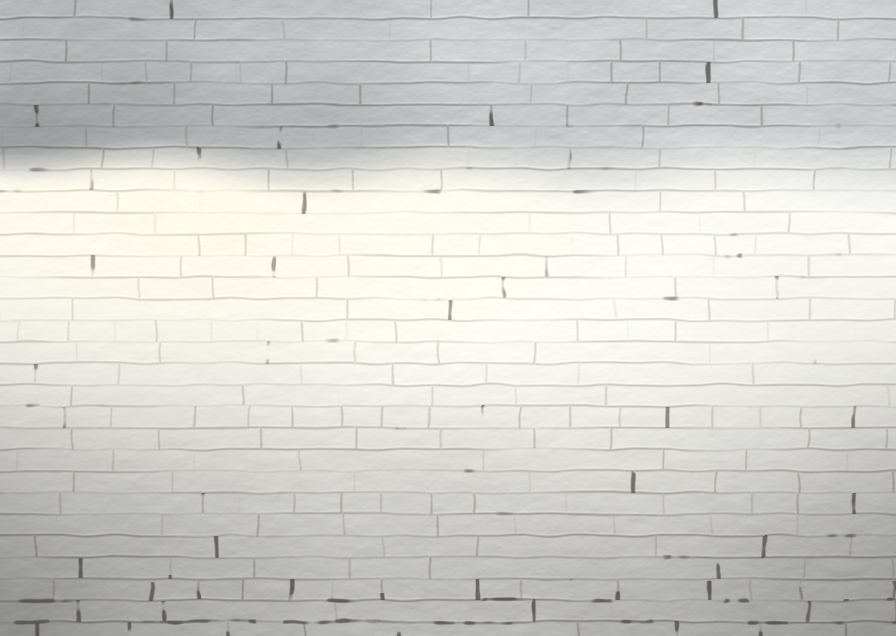
Write a Shadertoy shader that draws this texture.

```glsl
// A white-painted brick wall, washed by a row of lamps below a shaded upper band.
// Header courses recur among stretcher courses; joints fade in and out under paint,
// with chips and embossed roughness. Lengths are in units of canvas height.

const float COURSES = 29.5;           // courses over the canvas height
const float BED_OFFSET = 0.65;        // height of the lowest bed joint, in courses
const float STRETCHER = 0.143;        // long brick length
const float HEADER = 0.073;           // short brick length
const float HEADER_EVERY = 4.0;       // one header course in this many
const float JOINT_WIDTH = 0.0017;     // half width of a painted joint
const float CHIP_WIDTH = 0.0027;      // half width of a bare joint
const float WOBBLE = 0.0045;          // unevenness of the joints
const float ROUGHNESS = 0.42;         // strength of the paint relief
const float LIGHT_EDGE = 0.258;       // top of the lit area, measured downward
const float LAMP_SPACING = 0.325;     // in canvas widths
const float FIRST_LAMP = 0.18;

const vec3 SHADE_TINT = vec3(0.985, 1.0, 1.005);
const vec3 WHITE_TINT = vec3(1.0, 0.998, 0.978);
const vec3 GLOW_TINT = vec3(1.015, 1.0, 0.935);
const vec3 JOINT_TINT = vec3(0.72, 0.70, 0.66);
const vec3 CHIP_COLOR = vec3(0.30, 0.29, 0.27);

float hash(vec2 p) {
    vec3 q = fract(p.xyx * 0.1031);
    q += dot(q, q.yzx + 33.33);
    return fract((q.x + q.y) * q.z);
}

float noise(vec2 p) {
    vec2 i = floor(p), f = fract(p);
    f = f * f * (3.0 - 2.0 * f);
    return mix(mix(hash(i), hash(i + vec2(1, 0)), f.x),
               mix(hash(i + vec2(0, 1)), hash(i + vec2(1, 1)), f.x), f.y);
}

float fbm(vec2 p) {
    float sum = 0.0, amp = 0.5;
    for (int i = 0; i < 4; i++) {
        sum += amp * noise(p);
        p = p * 2.03 + 17.3;
        amp *= 0.5;
    }
    return sum;
}

float line(float d, float halfWidth) {
    float aa = 0.7 / iResolution.y + 0.0007;
    return 1.0 - smoothstep(halfWidth - aa, halfWidth + aa, d);
}

// x: painted joint, y: bare chipped joint
vec2 joints(vec2 p, float wear) {
    p += WOBBLE * (vec2(noise(p * 38.0), noise(p * vec2(22.0, 38.0) + 50.0)) - 0.5);
    float y = p.y * COURSES - BED_OFFSET;
    float row = floor(y), bed = floor(y + 0.5);
    float size = mod(row, HEADER_EVERY) == 1.0 ? HEADER : STRETCHER;

    // Nearest upright joint, jittered along its course
    float x = p.x / size + 0.5 * mod(row, 2.0) + 0.35 * hash(vec2(row, 7.0));
    float id = floor(x + 0.5);
    float rnd = hash(vec2(id, row) + 40.0);
    float headDist = abs(x - id - 0.22 * (rnd - 0.5)) * size;
    float bedDist = abs(y - bed) / COURSES;

    // Paint hides each joint by a different amount
    float bedShow = smoothstep(0.1, 0.75, noise(vec2(p.x * 6.0, bed * 3.7 + 60.0)));
    float headShow = smoothstep(0.2, 0.9, hash(vec2(id, row) + 90.0));
    float painted = max(line(bedDist, JOINT_WIDTH) * (0.25 + 0.75 * bedShow),
                        line(headDist, JOINT_WIDTH) * headShow);

    // Chips open parts of some joints, most of all near the floor
    float grain = noise(p * 65.0);
    float headChip = step(0.91 - 0.6 * wear, rnd) * smoothstep(0.3, 0.6, grain);
    float bedNoise = noise(vec2(p.x * 19.0, bed * 5.3 + 130.0));
    float bedChip = smoothstep(0.87, 0.97, bedNoise + 0.5 * wear) * smoothstep(0.2, 0.6, grain);
    float bare = max(line(headDist, CHIP_WIDTH * (0.5 + grain)) * headChip,
                     line(bedDist, CHIP_WIDTH * (0.4 + grain)) * bedChip);
    return vec2(painted, bare);
}

float relief(vec2 p, float wear) {
    return 0.55 * fbm(p * vec2(32.0, 58.0)) - 0.16 * joints(p, wear).x;
}

void mainImage(out vec4 fragColor, in vec2 fragCoord) {
    vec2 uv = fragCoord / iResolution.xy;
    vec2 p = fragCoord / iResolution.y;
    float down = 1.0 - uv.y;
    float wear = 1.0 - smoothstep(0.01, 0.11, uv.y);
    float cloud = fbm(p * vec2(3.0, 4.0) + 9.0) - 0.47;

    // Lit and shaded zones, with a scalloped edge that softens to the right
    float scallop = cos(6.28318 * (uv.x - FIRST_LAMP) / LAMP_SPACING);
    float edge = LIGHT_EDGE - 0.012 * scallop + 0.03 * cloud;
    float soft = mix(0.035, 0.085, uv.x);
    float lit = smoothstep(edge - soft, edge + soft, down);
    float shade = 0.73 + 0.11 * smoothstep(0.1, 0.9, uv.x)
                - 0.06 * smoothstep(0.05, 0.2, down) + 0.16 * cloud;
    float side = abs(uv.x - 0.53) * 2.0;
    float wash = 0.985 - 0.27 * smoothstep(0.48, 1.02, down)
               - 0.13 * side * side * smoothstep(0.35, 0.85, down) + 0.08 * cloud * down;
    float light = mix(shade, wash, lit);

    vec2 glowOffset = (uv - vec2(FIRST_LAMP + 0.04, 0.66)) / vec2(0.38, 0.22);
    float glow = exp(-dot(glowOffset, glowOffset));
    vec3 color = light * mix(SHADE_TINT, mix(WHITE_TINT, GLOW_TINT, glow), lit);

    // Paint relief lit from above, then joints and chips
    vec2 probe = vec2(0.0008, -0.0028);
    float slope = relief(p, wear) - relief(p + probe, wear);
    float bright = lit * (1.0 - smoothstep(0.45, 0.95, down));
    color *= 1.0 + ROUGHNESS * slope * mix(1.0, 0.35, bright);
    vec2 joint = joints(p, wear);
    color *= mix(vec3(1.0), JOINT_TINT, joint.x * mix(0.6, 0.42, bright));
    color = mix(color, CHIP_COLOR, joint.y * mix(0.75, 0.5, bright));
    fragColor = vec4(clamp(color, 0.0, 1.0), 1.0);
}
```
